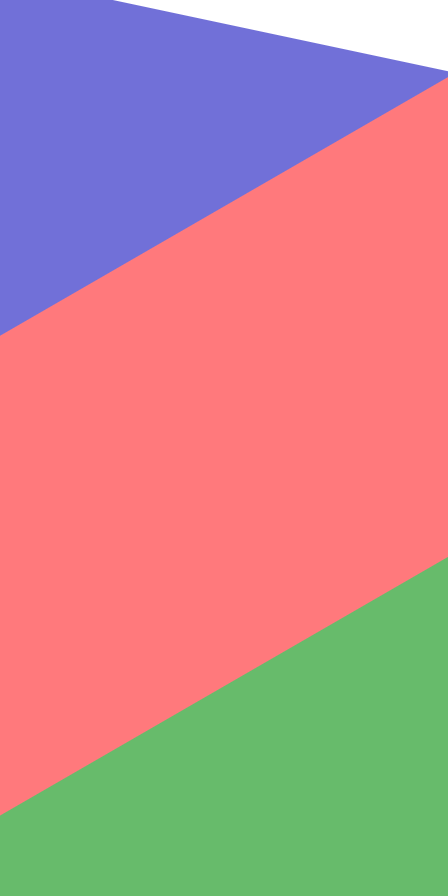
A WebGL 2 fragment shader for this background:

```glsl
#version 300 es
precision highp float;

// Flat diagonal colour bands: green, coral and violet stacked on white.
// Each band is the half-plane below a slanted line, painted from the top
// layer down with edges smoothed over one pixel.

uniform vec2 u_resolution;
out vec4 outColor;

const vec3 WHITE  = vec3(1.0);
const vec3 VIOLET = vec3(0.443, 0.439, 0.847);
const vec3 CORAL  = vec3(1.0, 0.475, 0.486);
const vec3 GREEN  = vec3(0.404, 0.733, 0.420);

const float RISE = 0.5774;   // tangent of 30 degrees
const float FALL = -0.2125;  // gentle slope of the upper edge

// Signed distance to the line y = height + slope * x, negative below it
float lineDistance(vec2 p, float height, float slope) {
    return (p.y - height - slope * p.x) / sqrt(1.0 + slope * slope);
}

// Paints the area below a line over the given base colour
vec3 paintBelow(vec3 base, vec3 paint, float dist, float pixel) {
    return mix(base, paint, clamp(0.5 - dist / pixel, 0.0, 1.0));
}

void main() {
    // Canvas width is one unit, height is two
    vec2 p = gl_FragCoord.xy / u_resolution.x;
    float pixel = 1.0 / u_resolution.x;

    vec3 color = WHITE;
    color = paintBelow(color, VIOLET, lineDistance(p, 2.0535, FALL), pixel);
    color = paintBelow(color, CORAL, lineDistance(p, 1.2505, RISE), pixel);
    color = paintBelow(color, GREEN, lineDistance(p, 0.1795, RISE), pixel);

    outColor = vec4(color, 1.0);
}
```
